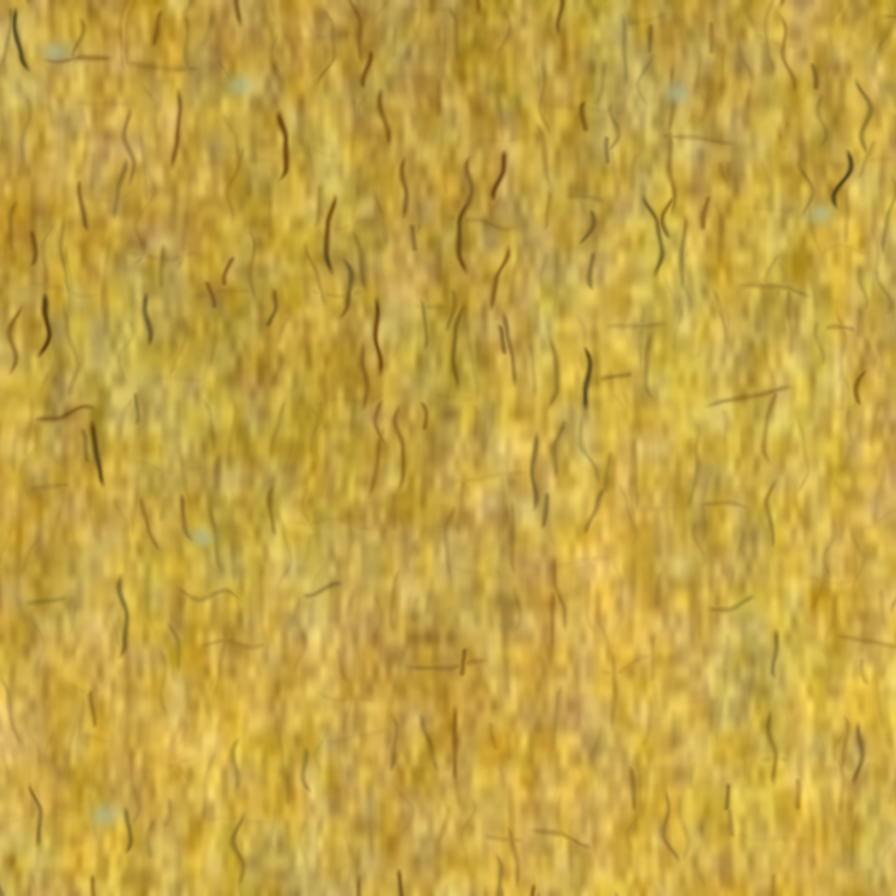
Give the GLSL for this texture, as a WebGL 1 fragment shader.

```glsl
precision highp float;
// Weathered golden wood: soft upright grain, mottled ochre and short dark cracks.
uniform vec2 u_resolution;

float hash(vec2 p) {
  vec3 q = fract(vec3(p.xyx) * vec3(0.1031, 0.1030, 0.0973));
  q += dot(q, q.yzx + 33.33);
  return fract((q.x + q.y) * q.z);
}

float noise(vec2 p) {
  vec2 i = floor(p), f = fract(p);
  f = f * f * (3.0 - 2.0 * f);
  return mix(mix(hash(i), hash(i + vec2(1, 0)), f.x),
             mix(hash(i + vec2(0, 1)), hash(i + vec2(1, 1)), f.x), f.y);
}

// Noise centred on zero
float ripple(vec2 p) { return noise(p) - 0.5; }

// Wavy tapered strokes running along y, one per jittered cell
float cracks(vec2 p, vec2 cell, float seed) {
  vec2 home = floor(p / cell);
  float ink = 0.0;
  for (int j = -1; j <= 1; j++) {
    for (int i = -1; i <= 1; i++) {
      vec2 id = home + vec2(float(i), float(j));
      vec2 key = id + seed;
      vec2 jitter = vec2(hash(key), hash(key + 17.3));
      vec2 d = p - (id + 0.15 + 0.7 * jitter) * cell;
      float pick = hash(key + 41.7);
      float halfLength = 0.016 + 0.036 * hash(key + 63.1);
      float bend = ripple(vec2(p.y * 32.0, pick * 91.0)) * 0.02;
      float lean = (hash(key + 88.9) - 0.5) * 0.3;
      float taper = max(1.0 - d.y * d.y / (halfLength * halfLength), 0.0);
      float width = 0.0027 + 0.0016 * taper * noise(vec2(p.y * 70.0, pick * 53.0));
      float across = (d.x + bend + lean * d.y) / width;
      float strength = 0.12 + 0.78 * pow(pick, 4.0);
      ink = max(ink, exp(-across * across) * smoothstep(0.0, 0.6, taper) * strength);
    }
  }
  return ink;
}

// Rare pale flecks with ragged edges
float flecks(vec2 p) {
  vec2 id = floor(p * 6.0);
  vec2 centre = 0.3 + 0.4 * vec2(hash(id + 5.1), hash(id + 9.7));
  vec2 d = (fract(p * 6.0) - centre) / vec2(0.09, 0.07);
  float rag = 0.7 + 0.8 * noise(p * 110.0);
  return exp(-dot(d, d) * rag) * step(0.88, hash(id + 31.0));
}

void main() {
  vec2 uv = gl_FragCoord.xy / u_resolution;
  vec2 p = uv + vec2(3.0, 7.0);
  p.x += 0.008 * ripple(p * vec2(9.0, 14.0));

  // Light and dark grain, from fine to broad
  float tone = 0.57 + 0.16 * (0.45 - uv.y);
  tone += 0.55 * ripple(p * vec2(135.0, 52.0));
  tone += 0.50 * ripple(p * vec2(62.0, 24.0) + 19.0);
  tone += 0.28 * ripple(p * vec2(75.0, 80.0) + 47.0);
  tone += 0.30 * ripple(p * vec2(48.0, 5.0) + 71.0);
  tone += 0.30 * ripple(p * vec2(9.0, 6.0) + 83.0);
  vec3 color = mix(vec3(0.62, 0.49, 0.17), vec3(0.90, 0.78, 0.36), tone);

  // Drift between rich ochre and greyer straw, orange and olive
  float grey = ripple(p * vec2(46.0, 30.0) + 101.0) + 0.6 * ripple(p * vec2(11.0, 7.0) + 131.0);
  float warm = ripple(p * vec2(36.0, 19.0) + 151.0) + ripple(p * vec2(6.0, 5.0) + 173.0);
  color += grey * vec3(-0.01, 0.015, 0.15);
  color += warm * vec3(0.025, -0.03, -0.03);

  // Cracks, stronger toward the top, with a few faint cross checks
  float upright = cracks(p, vec2(0.052, 0.105), 11.0);
  upright = max(upright, 0.6 * cracks(p + 0.37, vec2(0.043, 0.09), 57.0));
  float level = 0.5 * cracks(p.yx, vec2(0.1, 0.15), 29.0);
  float ink = max(upright, level) * mix(0.65, 1.0, smoothstep(0.1, 0.6, uv.y));
  vec3 crackColor = mix(vec3(0.24, 0.21, 0.09), vec3(0.38, 0.21, 0.03),
                        smoothstep(0.3, 0.7, noise(p * 13.0)));
  color = mix(color, crackColor, ink);

  color = mix(color, vec3(0.69, 0.72, 0.53), 0.75 * flecks(p));
  gl_FragColor = vec4(clamp(color, 0.0, 1.0), 1.0);
}
```
